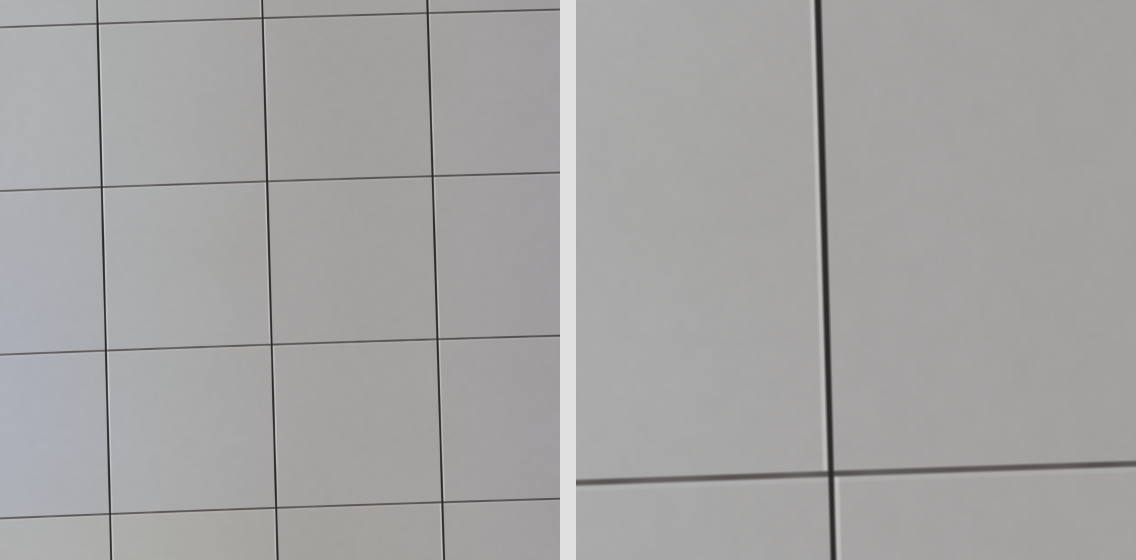
Left: the whole. Right: its middle third, enlarged.
Reproduce this texture procedurally as a WebGL 2 fragment shader.

```glsl
#version 300 es
precision highp float;
// Smooth grey wall panels divided by thin dark joints, seen slightly askew.
// Panel coordinates come from two fans of nearly parallel lines; signed
// distances to the nearest joint draw the grooves and their bright lips.
uniform vec2 u_resolution;
out vec4 fragColor;

float hash(vec2 p) {
    vec3 q = fract(vec3(p.xyx) * 0.1031);
    q += dot(q, q.yzx + 33.33);
    return fract((q.x + q.y) * q.z);
}

float noise(vec2 p) {
    vec2 i = floor(p), f = fract(p);
    f = f * f * (3.0 - 2.0 * f);
    return mix(mix(hash(i), hash(i + vec2(1, 0)), f.x),
               mix(hash(i + vec2(0, 1)), hash(i + vec2(1, 1)), f.x), f.y);
}

// Coverage of a band of the given half width around distance zero
float band(float d, float halfWidth, float soft) {
    return 1.0 - smoothstep(halfWidth - soft, halfWidth + soft, abs(d));
}

void main() {
    vec2 uv = gl_FragCoord.xy / u_resolution;
    float x = uv.x, down = 1.0 - uv.y;
    float soft = max(0.0012, 0.75 / min(u_resolution.x, u_resolution.y));

    // Skewed panel grid: rows counted downwards from the top joint
    vec2 pitch = vec2(0.2949 + 0.0023 * down, 0.2923 - 0.0011 * x);
    vec2 grid = vec2(x - 0.1732 - 0.0254 * down,
                     down - 0.0488 + 0.0319 * x + 0.006 * x * (1.0 - x)) / pitch;
    vec2 joint = floor(grid + 0.5);
    vec2 panel = floor(grid);
    vec2 dist = (grid - joint) * pitch;

    // Light falls off from the cool left edge to the neutral right side
    vec3 color = mix(vec3(0.685, 0.693, 0.699), vec3(0.667, 0.670, 0.668),
                     smoothstep(0.0, 0.32, x));
    color = mix(color, vec3(0.640, 0.632, 0.628), smoothstep(0.22, 0.62, x));
    color = mix(color, vec3(0.630, 0.618, 0.628), smoothstep(0.75, 1.0, x));
    float coolGlow = exp(-dot((uv - vec2(0.0, 0.3)) * vec2(4.5, 3.2),
                              (uv - vec2(0.0, 0.3)) * vec2(4.5, 3.2)));
    color += coolGlow * vec3(-0.005, -0.002, 0.028);
    color += step(3.0, grid.y) * (1.0 - x) * vec3(0.008, 0.002, -0.018);

    // Panel differences, faint mottling and fine grain
    color += (hash(panel + 17.0) - 0.5) * 0.008;
    color += (noise(uv * 9.0) - 0.5) * vec3(0.008, 0.006, 0.010);
    color += (noise(uv * 75.0) - 0.5) * 0.007;
    color += (noise(uv * 240.0) - 0.5) * 0.007;

    // Bright lip beside each upright joint, changing side between panels
    float side = hash(vec2(joint.x, panel.y) + 5.0) < 0.35 ? -1.0 : 1.0;
    float lip = band(dist.x - side * 0.0034, 0.0013, soft);
    color += lip * (0.05 + 0.08 * noise(vec2(joint.x * 7.0, down * 9.0)));
    color += 0.025 * band(dist.y - 0.0036, 0.0014, soft);

    // Level joints: softer, brownish and paler towards the left
    float levelWear = 0.78 + 0.14 * x + 0.16 * (noise(vec2(x * 45.0, joint.y * 5.0)) - 0.5);
    color = mix(color, vec3(0.31, 0.29, 0.285), levelWear * band(dist.y, 0.0017, soft));

    // Upright joints: deeper and nearly black, slightly uneven in width
    float uprightWidth = 0.0017 + 0.0005 * (noise(vec2(joint.x * 5.0, down * 14.0)) - 0.5);
    color = mix(color, vec3(0.16, 0.15, 0.15), 0.97 * band(dist.x, uprightWidth, soft));

    fragColor = vec4(color, 1.0);
}
```
